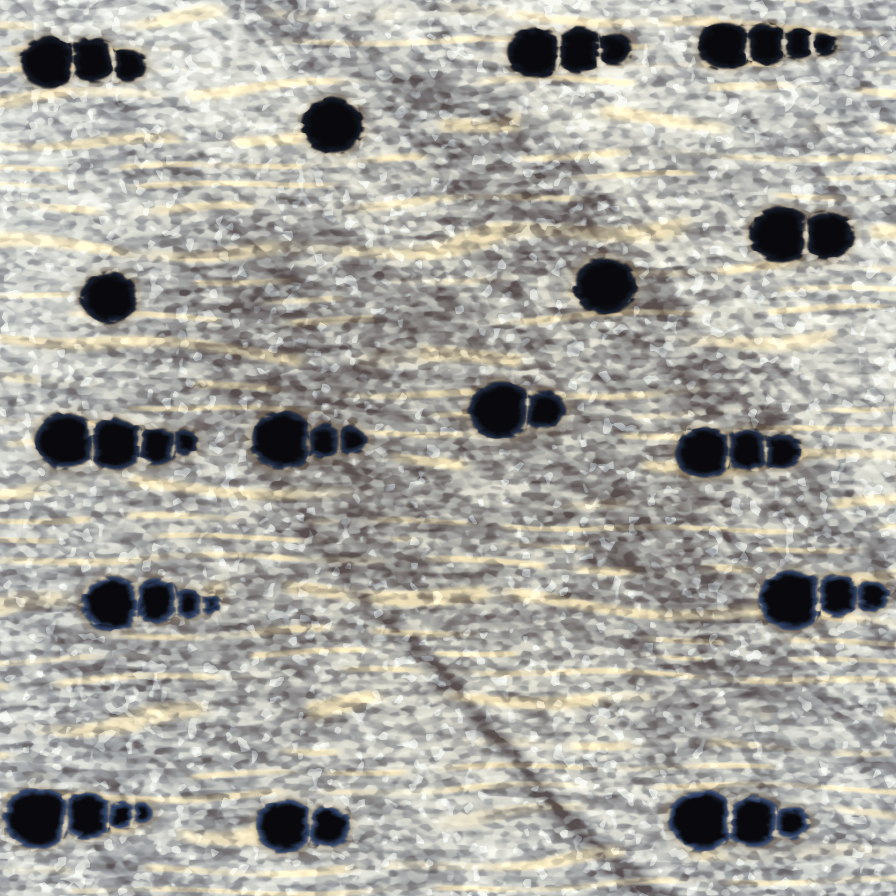
Reproduce this texture procedurally as a Shadertoy shader.

```glsl
// Polished wood end grain under a loupe: grey fibres crossed by cream rays,
// diagonal cutting streaks and chains of black pores split by thin walls.
// Smooth cellular noise, stretched several ways, gives all of the grain.

#define PORE_GRID vec2(4.0, 5.0)
#define PORE_SIZE 0.0315
#define PORE_SHARE 0.88
#define WALL_WIDTH 0.0019
#define EDGE_SOFTNESS 0.0022
#define RAY_COUNT 32.0
#define FIBRE_SCALE vec2(26.0, 135.0)
#define GRAIN_SCALE vec2(105.0, 175.0)
#define SCRATCH_SCALE vec2(20.0, 105.0)
#define GROOVE_SCALE vec2(1.8, 14.0)
#define STREAK_ANGLE 0.8
#define BRIGHTNESS 0.63

const vec3 SHADOW = vec3(0.34, 0.31, 0.32);
const vec3 GREY = vec3(0.62, 0.635, 0.65);
const vec3 LIGHT = vec3(0.84, 0.85, 0.83);
const vec3 GLINT = vec3(0.97, 0.98, 0.96);
const vec3 CREAM_TINT = vec3(1.10, 1.02, 0.86);
const vec3 AMBER = vec3(0.50, 0.40, 0.25);
const vec3 BLUE = vec3(0.22, 0.31, 0.48);
const vec3 BLACK = vec3(0.035, 0.037, 0.05);

vec2 hash2(vec2 p) {
    vec3 q = fract(p.xyx * vec3(0.1031, 0.1030, 0.0973));
    q += dot(q, q.yzx + 33.33);
    return fract((q.xx + q.yz) * q.zy);
}

// Random value per scattered cell, blended by distance; centred on zero
float cellNoise(vec2 p) {
    vec2 base = floor(p);
    float sum = 0.0, total = 0.0;
    for (int j = -1; j <= 1; j++)
    for (int i = -1; i <= 1; i++) {
        vec2 id = base + vec2(i, j);
        vec2 toCell = id + hash2(id) - p;
        float weight = exp(-6.0 * dot(toCell, toCell));
        sum += weight * hash2(id + 71.3).x;
        total += weight;
    }
    return sum / total - 0.5;
}

// Signed distance to one chain of one to four shrinking cells
float poreChain(vec2 p, vec2 id) {
    vec2 rnd = hash2(id + 17.0);
    float count = 1.0 + floor(rnd.x * 3.99);
    float radius = PORE_SIZE * mix(0.88, 1.12, rnd.y);
    float body = 1.0, wall = 1.0;
    p.x += radius * (count - 1.0) * 0.6;
    for (int k = 0; k < 4; k++) {
        if (float(k) >= count) break;
        vec2 h = hash2(id * 3.1 + float(k) * 7.7 + 5.0);
        vec2 q = p - vec2(0.0, (h.y - 0.5) * 0.3 * radius);
        body = min(body, (length(q / vec2(1.07, 0.96)) - radius));
        float next = radius * mix(0.5, 1.0, h.x);
        if (float(k) + 1.0 < count) {
            float bend = (h.y - 0.5) * 0.25 * q.y + 3.0 * q.y * q.y;
            wall = min(wall, abs(q.x - 0.9 * radius + bend));
        }
        p.x -= 0.88 * (radius + next);
        radius = next;
    }
    return max(body, WALL_WIDTH - wall);
}

// Nearest chain on a staggered, jittered grid
float pores(vec2 p) {
    vec2 base = floor(p * PORE_GRID);
    float d = 1.0;
    for (int j = -1; j <= 1; j++)
    for (int i = -1; i <= 1; i++) {
        vec2 id = base + vec2(i, j);
        if (hash2(id + 41.0).x > PORE_SHARE) continue;
        vec2 jitter = (hash2(id + 9.0) - 0.5) * vec2(0.28, 0.55);
        jitter.x += 0.2 * (mod(id.y, 2.0) - 0.5);
        d = min(d, poreChain(p - (id + 0.5 + jitter) / PORE_GRID, id));
    }
    return d;
}

void mainImage(out vec4 fragColor, in vec2 fragCoord) {
    vec2 p = fragCoord / min(iResolution.x, iResolution.y);

    // Streak frame: x runs down to the right, y across the streaks
    float c = cos(STREAK_ANGLE), s = sin(STREAK_ANGLE);
    vec2 streak = vec2(c * p.x - s * p.y, s * p.x + c * p.y);
    streak.y += 0.012 * sin(streak.x * 5.0) + 0.004 * sin(streak.x * 17.0 + 1.0);
    float streaked = mix(0.35, 1.0, smoothstep(0.45, 1.0, streak.y));

    // Layers of grain
    float grain = cellNoise(p * GRAIN_SCALE);
    float tone = BRIGHTNESS + 0.36 * grain;
    tone += 0.28 * cellNoise(p * FIBRE_SCALE + 13.0);
    tone += 0.22 * streaked * cellNoise(streak * SCRATCH_SCALE + 40.0);
    tone += 0.30 * streaked * cellNoise(streak * GROOVE_SCALE + 90.0);
    tone += 0.12 * cellNoise(p * 5.0 + 60.0);

    // Paler toward the borders, one dark furrow with a lit flank
    float border = smoothstep(0.15, 0.7, length(p - vec2(0.55, 0.5)));
    tone += 0.13 * border - 0.04;
    float furrow = (streak.y - 0.53) / 0.011;
    float furrowFade = smoothstep(-0.25, 0.2, streak.x);
    tone -= 0.24 * furrowFade * exp(-furrow * furrow);
    tone += 0.10 * furrowFade * exp(-(furrow - 2.2) * (furrow - 2.2));

    // Broken cream rays
    float rayY = p.y * RAY_COUNT + 0.3 * sin(p.x * 5.0 + p.y * 9.0)
               + 0.12 * sin(p.x * 23.0 + p.y * 31.0) + 0.35 * sin(p.y * 47.0);
    float ray = 1.0 - smoothstep(0.06, 0.22, abs(fract(rayY) - 0.5));
    ray *= smoothstep(-0.25, 0.2, cellNoise(vec2(p.x * 14.0, floor(rayY) * 3.7)));
    tone += 0.13 * ray;

    // Bright flecks
    float fleck = smoothstep(0.24, 0.42, cellNoise(p * 120.0 + 200.0));
    tone += 0.2 * fleck;

    // Tone to colour
    vec3 color = mix(SHADOW, GREY, clamp((tone - 0.32) / 0.30, 0.0, 1.0));
    color = mix(color, LIGHT, clamp((tone - 0.62) / 0.20, 0.0, 1.0));
    color = mix(color, GLINT, clamp((tone - 0.84) / 0.20, 0.0, 1.0));
    float cream = clamp(0.8 * ray + 0.25 * (1.0 - border) - 0.3 * fleck, 0.0, 1.0);
    color *= mix(vec3(1.0), CREAM_TINT, cream);

    // Pores: amber halo, blue haze inside the edge, black core
    float d = pores(p) + 0.005 * grain;
    color = mix(color, AMBER, 0.55 * exp(-max(d, 0.0) / 0.004));
    float haze = mix(0.25, 0.9, smoothstep(0.8, 0.2, p.y));
    vec3 hole = mix(BLACK, BLUE, haze * (1.0 - smoothstep(0.001, 0.009, -d)));
    color = mix(hole, color, smoothstep(-EDGE_SOFTNESS, EDGE_SOFTNESS, d));

    fragColor = vec4(clamp(color, 0.0, 1.0), 1.0);
}
```
